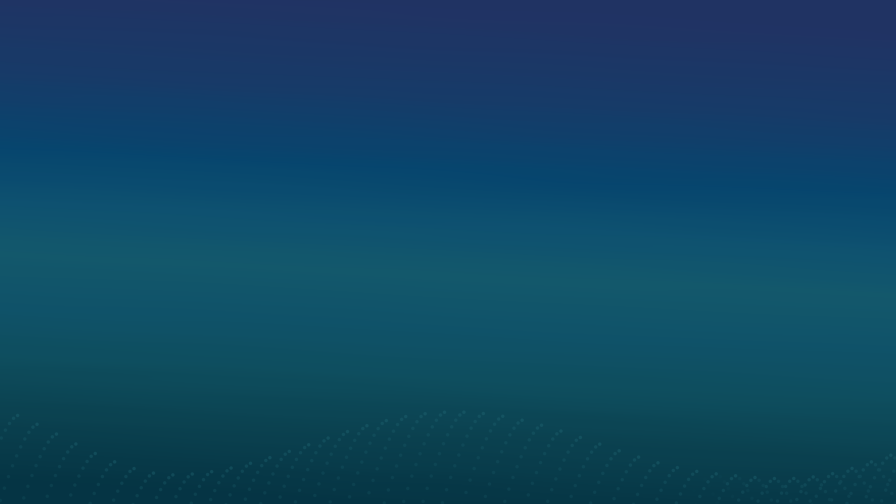
This background is drawn by a WebGL 1 fragment shader. Its source:

```glsl
precision highp float;
// Deep blue to teal backdrop: a tilted colour ramp, brushed by stretched
// gradient noise, above a faint wave of dotted strands along the bottom.
// Lengths are in canvas heights, with the origin at the lower left.

uniform vec2 u_resolution;

#define TILT 0.09             // drop of the bands across the full width
#define STREAK_SHIFT 0.014    // how far the noise bends the ramp
#define STREAK_SCALE vec2(1.3, 34.0)
#define STRAND_GAP 0.0385     // distance between strand tips
#define STRAND_START 0.035    // position of the first tip
#define DOT_DROP 0.0056       // vertical dot spacing factor
#define DOT_LEAN 0.0081       // sideways step from dot to dot
#define DOT_RADIUS 0.0033
#define DOT_COLOR vec3(0.13, 0.41, 0.46)
#define DOT_OPACITY 0.38

vec2 hashGradient(vec2 cell) {
  float h = fract(sin(dot(cell, vec2(127.1, 311.7))) * 43758.5);
  return vec2(cos(6.2832 * h), sin(6.2832 * h));
}

float gradientNoise(vec2 p) {
  vec2 i = floor(p), f = fract(p);
  vec2 w = f * f * f * (f * (f * 6.0 - 15.0) + 10.0);
  vec2 e = vec2(1.0, 0.0);
  float low = mix(dot(hashGradient(i), f),
                  dot(hashGradient(i + e.xy), f - e.xy), w.x);
  float high = mix(dot(hashGradient(i + e.yx), f - e.yx),
                   dot(hashGradient(i + e.xx), f - e.xx), w.x);
  return mix(low, high, w.y);
}

float ramp(float a, float b, float t) {
  return clamp((t - a) / (b - a), 0.0, 1.0);
}

// Colour by depth: 0 at the top, 1 at the bottom
vec3 backdrop(float t) {
  vec3 c = vec3(0.127, 0.200, 0.390);
  c = mix(c, vec3(0.090, 0.230, 0.408), ramp(0.02, 0.19, t));
  c = mix(c, vec3(0.025, 0.272, 0.430), ramp(0.19, 0.34, t));
  c = mix(c, vec3(0.055, 0.318, 0.438), ramp(0.34, 0.45, t));
  c = mix(c, vec3(0.075, 0.345, 0.420), ramp(0.45, 0.545, t));
  c = mix(c, vec3(0.060, 0.322, 0.412), ramp(0.545, 0.65, t));
  c = mix(c, vec3(0.055, 0.305, 0.370), ramp(0.65, 0.75, t));
  c = mix(c, vec3(0.043, 0.258, 0.315), ramp(0.75, 0.86, t));
  return mix(c, vec3(0.020, 0.205, 0.265), ramp(0.86, 1.0, t));
}

// Height of the strand tips
float crest(float x) {
  float wave = 0.120 + 0.0625 * cos(6.2832 * (x - 0.903) / 1.134);
  float leftRise = 0.051 * (1.0 - smoothstep(0.0, 0.356, x));
  float rightDip = 0.028 * smoothstep(1.42, 1.69, x);
  return wave + leftRise - rightDip;
}

// Dots hang from each tip in a hooked curve; side = -1 leans left, 1 right
float strands(vec2 p, float side, float pixel) {
  float glow = 0.0;
  float nearest = floor((p.x - STRAND_START) / STRAND_GAP);
  for (int k = -4; k <= 5; k++) {
    float tipX = STRAND_START + (nearest + float(k)) * STRAND_GAP;
    float tipY = crest(tipX);
    float along = pow(max(tipY - p.y, 0.0) / DOT_DROP, 0.6667);
    for (int j = -1; j <= 2; j++) {
      float n = max(floor(along) + float(j), 0.0);
      vec2 center = vec2(tipX + side * DOT_LEAN * n,
                         tipY - DOT_DROP * pow(n, 1.5));
      float edge = length(p - center) - DOT_RADIUS;
      float cover = 1.0 - smoothstep(-0.7 * pixel, 0.7 * pixel, edge);
      glow = max(glow, cover * mix(0.45, 1.0, exp(-0.3 * n)));
    }
  }
  return glow;
}

void main() {
  float pixel = 1.0 / u_resolution.y;
  vec2 p = gl_FragCoord.xy * pixel;
  float across = gl_FragCoord.x / u_resolution.x;

  // Tilted ramp with brushed streaks
  float depth = 1.0 - p.y - TILT * (across - 0.5);
  vec2 brush = vec2(p.x, depth) * STREAK_SCALE;
  float streak = gradientNoise(brush) + 0.5 * gradientNoise(brush * 2.1 + 7.3);
  vec3 color = backdrop(depth + STREAK_SHIFT * streak);

  // Dotted wave, with a crossing layer toward the right
  if (p.y < 0.22) {
    float dots = strands(p, -1.0, pixel);
    float crossing = smoothstep(1.35, 1.6, p.x);
    dots = max(dots, 0.8 * crossing * strands(p, 1.0, pixel));
    color = mix(color, DOT_COLOR, DOT_OPACITY * dots);
  }
  gl_FragColor = vec4(color, 1.0);
}
```
